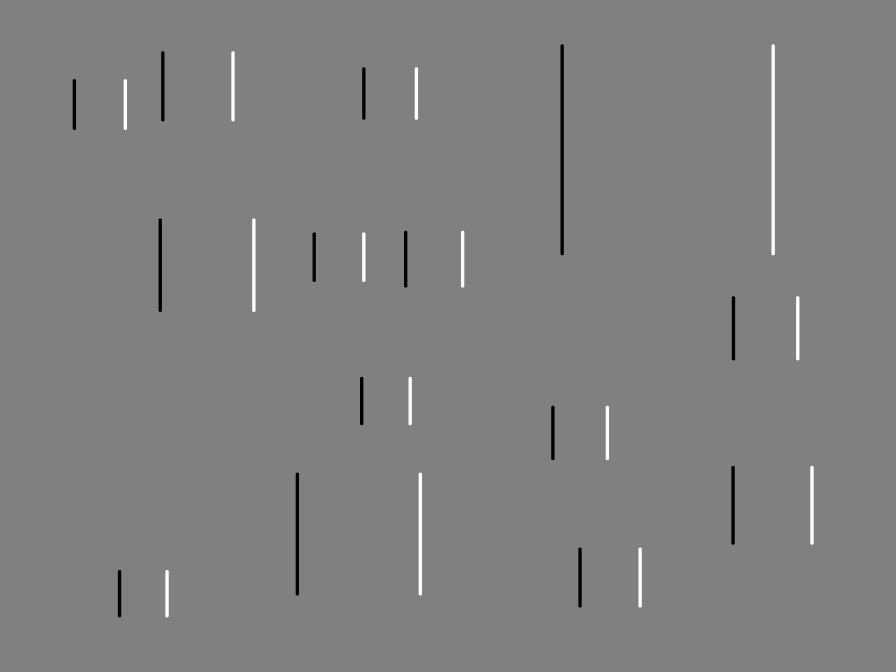
This pattern is drawn by a Shadertoy shader. Its source:

```glsl
// Scattered invisible squares on grey, each marked by a black left side and a white right side

#define COUNT 14                    // number of squares
#define TRIES 40                    // placement attempts per square
#define SIDE_MIN 0.052              // side of the smallest squares, in canvas heights
#define SIDE_RANGE 0.262            // extra side, divided by the rank
#define LINE_WIDTH 0.005
#define GAP 0.055                   // least free space between squares
#define MARGIN vec2(0.10, 0.058)
#define START vec2(0.90, 0.93)      // where the largest square goes
#define JITTER 0.12
#define GREY vec3(0.502)
#define DARK vec3(0.0)
#define LIGHT vec3(1.0)

// Integer hash giving two values in 0..1
vec2 hash2(uint n) {
    uvec2 v = uvec2(n, n + 17u) * 1664525u + 1013904223u;
    v.x += v.y * 1664525u;
    v.y += v.x * 1664525u;
    v ^= v >> 16u;
    v.x += v.y * 1664525u;
    v.y += v.x * 1664525u;
    v ^= v >> 16u;
    return vec2(v & 0xffffu) / 65536.0;
}

// Evenly spread sequence, loosened by the hash
vec2 scatter(int n) {
    vec2 spread = START + float(n) * vec2(0.7549, 0.5698);
    return fract(spread + JITTER * (hash2(uint(n)) - 0.5));
}

// Distance to a vertical round-ended line of the given full length
float lineDistance(vec2 p, float len) {
    float halfWidth = 0.5 * LINE_WIDTH;
    p.y = max(abs(p.y) - (0.5 * len - halfWidth), 0.0);
    return length(p) - halfWidth;
}

float coverage(float dist, float pixel) {
    return clamp(0.5 - dist / pixel, 0.0, 1.0);
}

void mainImage(out vec4 fragColor, in vec2 fragCoord) {
    float pixel = 1.0 / iResolution.y;
    vec2 uv = fragCoord * pixel;
    vec2 canvas = iResolution.xy * pixel;

    vec3 placed[COUNT];             // centre and side of each square
    int used = 0;
    int draw = 0;
    vec3 color = GREY;

    // Place squares from large to small, rejecting crowded spots
    for (int rank = 1; rank <= COUNT; rank++) {
        float side = SIDE_MIN + SIDE_RANGE / float(rank);
        vec2 inset = MARGIN + 0.5 * side;

        for (int attempt = 0; attempt < TRIES; attempt++) {
            vec2 centre = mix(inset, canvas - inset, scatter(draw++));
            bool isFree = true;
            for (int i = 0; i < used; i++) {
                vec2 apart = abs(centre - placed[i].xy);
                float need = 0.5 * (side + placed[i].z) + GAP;
                if (max(apart.x, apart.y) < need) {
                    isFree = false;
                    break;
                }
            }
            if (!isFree) continue;

            placed[used++] = vec3(centre, side);

            // Draw the two upright sides
            vec2 p = uv - centre;
            vec2 toSide = vec2(0.5 * side, 0.0);
            color = mix(color, DARK, coverage(lineDistance(p + toSide, side), pixel));
            color = mix(color, LIGHT, coverage(lineDistance(p - toSide, side), pixel));
            break;
        }
    }

    fragColor = vec4(color, 1.0);
}
```
